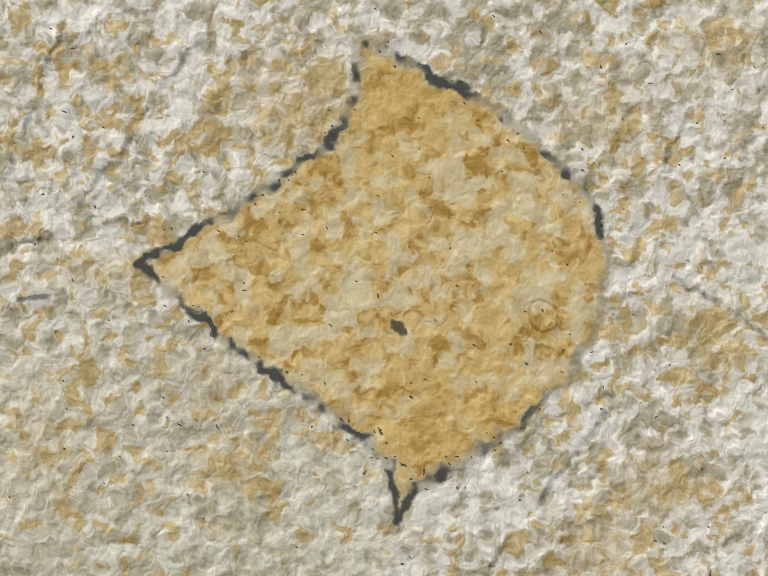
A Shadertoy shader for this texture:

```glsl
const vec2 outline[22] = vec2[22](
    vec2(.243, .545), vec2(.347, .604), vec2(.451, .667), vec2(.582, .76),
    vec2(.616, .835), vec2(.625, .931), vec2(.729, .882), vec2(.851, .818),
    vec2(.964, .726), vec2(1.033, .644), vec2(1.056, .566), vec2(1.045, .462),
    vec2(1., .358), vec2(.913, .271), vec2(.807, .201), vec2(.72, .149),
    vec2(.686, .097), vec2(.682, .193), vec2(.608, .262), vec2(.495, .34),
    vec2(.391, .41), vec2(.309, .483));

float hash(vec2 p) {
    vec3 q = fract(p.xyx * vec3(.1031, .103, .0973));
    q += dot(q, q.yzx + 33.33);
    return fract((q.x + q.y) * q.z);
}

float noise(vec2 p) {
    vec2 i = floor(p), f = fract(p);
    f = f * f * (3. - 2. * f);
    return mix(mix(hash(i), hash(i + vec2(1, 0)), f.x),
               mix(hash(i + vec2(0, 1)), hash(i + 1.), f.x), f.y);
}

float fbm(vec2 p) {
    float sum = 0., amp = .52;
    for (int i = 0; i < 4; i++) {
        sum += amp * noise(p);
        p = mat2(1.6, 1.2, -1.2, 1.6) * p + 17.3;
        amp *= .52;
    }
    return sum;
}

float segment(vec2 p, vec2 a, vec2 b) {
    vec2 v = b - a;
    return length(p - a - v * clamp(dot(p - a, v) / dot(v, v), 0., 1.));
}

float blob(vec2 p, vec2 center, vec2 radius) {
    vec2 d = (p - center) / radius;
    return exp(-dot(d, d));
}

// Signed distance to the closed outline, negative inside
float leafDistance(vec2 p) {
    float d = 9., side = 1.;
    for (int i = 0, j = 21; i < 22; j = i, i++) {
        vec2 a = outline[i], b = outline[j];
        d = min(d, segment(p, a, b));
        vec2 e = b - a, w = p - a;
        bvec3 c = bvec3(p.y >= a.y, p.y < b.y, e.x * w.y > e.y * w.x);
        if (all(c) || all(not(c))) side = -side;
    }
    return side * d;
}

// Sparse slanted dark grains, one per cell at most
float grains(vec2 p, float scale, float chance) {
    vec2 g = p * scale, cell = floor(g);
    vec2 c = .35 + .3 * vec2(hash(cell + 5.), hash(cell + 19.));
    vec2 d = mat2(.85, .53, -.53, .85) * (fract(g) - c);
    return step(hash(cell + 71.), chance) * smoothstep(.28, .1, length(d * vec2(1, 1.7)));
}

void mainImage(out vec4 fragColor, in vec2 fragCoord) {
    vec2 p = fragCoord / iResolution.y;
    vec2 wobble = vec2(fbm(p * 42.), fbm(p * 42. + 41.)) - .48;
    vec2 q = p + .022 * wobble;
    float d = leafDistance(p + .03 * wobble);
    float inside = smoothstep(.012, -.022, d);

    // Pale rock, greener and duller toward the lower left
    float patches = fbm(q * 44. + 3.) + .2 * (noise(p * 9.) - .5);
    float dull = smoothstep(.58, .3, p.y) * smoothstep(.9, .5, p.x);
    vec3 rock = mix(vec3(.63, .6, .51), vec3(.81, .795, .75), smoothstep(.28, .58, patches));
    rock = mix(rock, vec3(.69, .67, .58), .5 * dull);

    // Ochre stains, faint and local
    float stain = blob(p, vec2(.53, .81), vec2(.12, .09)) + blob(p, vec2(.39, .19), vec2(.06, .04))
        + blob(p, vec2(1.14, .16), vec2(.08, .05)) + blob(p, vec2(1.05, .05), vec2(.08, .06))
        + .7 * blob(p, vec2(1.04, .8), vec2(.09, .06)) + .8 * blob(p, vec2(1.25, .92), vec2(.06, .05))
        + .8 * blob(p, vec2(1.24, .41), vec2(.07, .06)) + .6 * blob(p, vec2(.06, .22), vec2(.08, .1))
        + .8 * blob(p, vec2(.2, .53), vec2(.14, .03)) + .5 * blob(p, vec2(.38, .34), vec2(.06, .06));
    float specks = fbm(q * 46. + 60.) + .12 * stain + .18 * (noise(p * 7. + 8.) - .5);
    rock = mix(rock, vec3(.68, .58, .38), .75 * smoothstep(.56, .72, specks));
    rock = mix(rock, vec3(.68, .6, .43), .5 * min(stain, 1.));

    // Ochre leaf surface with pale worn patches
    float grain = fbm(q * vec2(42, 54) + 90.);
    float worn = blob(p, vec2(.64, .62), vec2(.09, .05)) + blob(p, vec2(.86, .57), vec2(.1, .07))
        + blob(p, vec2(.6, .41), vec2(.1, .05)) + .8 * blob(p, vec2(.4, .52), vec2(.12, .06));
    float rich = blob(p, vec2(.7, .82), vec2(.14, .1)) + blob(p, vec2(.77, .26), vec2(.16, .1));
    vec3 leaf = mix(vec3(.62, .49, .26), vec3(.75, .65, .43), smoothstep(.28, .56, grain));
    float pale = fbm(q * 38. + 130.) + .11 * worn - .12 * rich;
    leaf = mix(leaf, vec3(.77, .73, .61), .75 * smoothstep(.47, .66, pale));
    leaf = mix(leaf, vec3(.71, .57, .3), .3 * min(rich, 1.));
    vec3 col = mix(rock, leaf, inside);

    // Surface relief lit from the upper left
    float relief = fbm(q * 36.) - fbm((q + vec2(-.003, .004)) * 36.);
    col += relief * mix(.85, .55, inside);

    // Cracks in the rock
    float crack = segment(q, vec2(0, .66), vec2(.11, .96));
    crack = min(crack, segment(q, vec2(.14, .65), vec2(.35, .94)));
    crack = min(crack, segment(q, vec2(0, .575), vec2(.26, .62)));
    crack = min(crack, segment(q, vec2(1.12, .66), vec2(1.2, .81)));
    crack = min(crack, segment(q, vec2(.85, .02), vec2(1.05, .28)));
    crack = min(crack, segment(q, vec2(1.17, .52), vec2(1.33, .42)));
    col -= vec3(.18, .17, .15) * smoothstep(.009, .001, crack) * smoothstep(.2, .6, noise(p * 35.));

    // Broken charcoal line and soft shadow around the leaf
    float softSide = smoothstep(.9, .97, p.x) * smoothstep(.6, .55, p.y);
    float broken = smoothstep(.42, .68, .65 * noise(p * 52. + 12.) + .45 * noise(p * 17. + 4.));
    float rim = smoothstep(.011, .003, abs(d)) * broken * mix(.85, .1, softSide);
    float tail = segment(q, vec2(.03, .478), vec2(.16, .482));
    rim = max(rim, .6 * broken * smoothstep(.009, .002, tail));
    col = mix(col, vec3(.5, .49, .44), .4 * smoothstep(.016, .002, abs(d)));
    col = mix(col, vec3(.23, .24, .23), rim);

    // Dark grains and a faint ring
    float nearRim = smoothstep(.03, .005, abs(d)) * (1. - softSide);
    float gravel = blob(p, vec2(.86, .24), vec2(.07, .05)) + blob(p, vec2(.68, .22), vec2(.05, .05));
    float dark = grains(q, 75., .012 + .012 * inside + .12 * nearRim + .22 * gravel * nearRim);
    dark = max(dark, smoothstep(.013, .006, segment(q, vec2(.688, .438), vec2(.702, .428))));
    col = mix(col, vec3(.22, .21, .18), .75 * dark);
    float ring = abs(length(p - vec2(.943, .453)) - .025 - .012 * wobble.x);
    col -= vec3(.1, .11, .1) * smoothstep(.004, .001, ring);

    fragColor = vec4(clamp(col, 0., 1.), 1.);
}
```
